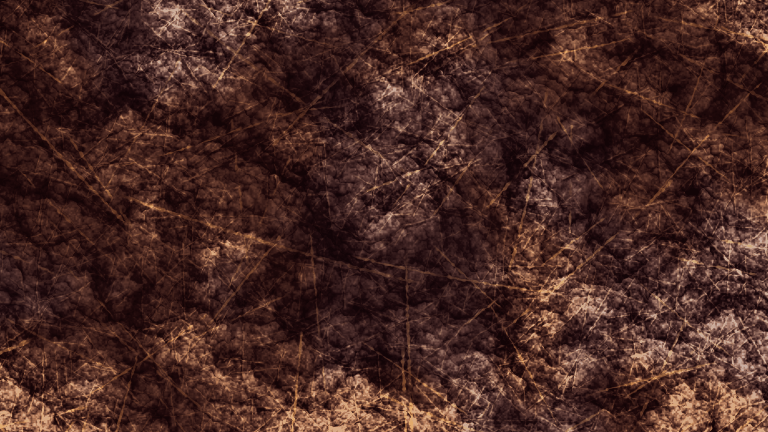
Write a WebGL 2 fragment shader that draws this texture.

```glsl
#version 300 es
precision highp float;

uniform vec2 u_resolution;
out vec4 fragColor;

// Tone ramp: exposure stops and their colours
const float STOPS[7] = float[7](-2.2, -1.2, -0.25, 0.44, 0.95, 1.44, 2.1);
const vec3 TONES[7] = vec3[7](
    vec3(0.07, 0.015, 0.025), vec3(0.12, 0.04, 0.05), vec3(0.25, 0.14, 0.13),
    vec3(0.38, 0.24, 0.21), vec3(0.53, 0.38, 0.32), vec3(0.67, 0.49, 0.40),
    vec3(0.80, 0.68, 0.60));
const vec3 WARM_TINT = vec3(1.07, 0.97, 0.83);
const vec3 COOL_TINT = vec3(0.99, 1.00, 1.05);
const vec3 GOLD_TINT = vec3(1.06, 1.00, 0.74);

const vec2 LIGHT = vec2(0.4, 0.917);
const float LIGHT_STEP = 0.004;
const float EXPOSURE = -0.02;
const float RELIEF = 0.85;
const float CAVITY_DEPTH = 5.2;
const float BANK_LIMIT = 0.2;
const float GRAIN = 2.7;

vec4 hash4(vec2 p) {
    vec4 q = fract(p.xyxy * vec4(0.1031, 0.1030, 0.0973, 0.1099));
    q += dot(q, q.wzxy + 33.33);
    return fract((q.xxyz + q.yzzw) * q.zywx);
}

float noise(vec2 p) {
    vec2 i = floor(p), f = fract(p);
    f = f * f * (3.0 - 2.0 * f);
    return mix(mix(hash4(i).x, hash4(i + vec2(1, 0)).x, f.x),
               mix(hash4(i + vec2(0, 1)).x, hash4(i + vec2(1, 1)).x, f.x), f.y);
}

float fbm(vec2 p) {
    float sum = 0.0, gain = 0.5;
    for (int i = 0; i < 5; i++) {
        sum += gain * noise(p);
        p = mat2(0.8, -0.6, 0.6, 0.8) * p * 2.03 + 7.3;
        gain *= 0.5;
    }
    return sum / 0.96875;
}

// Packed rounded lumps of uneven height
float domes(vec2 p) {
    vec2 cell = floor(p);
    float lowest = 4.0;
    for (int j = -1; j <= 1; j++)
    for (int i = -1; i <= 1; i++) {
        vec2 c = cell + vec2(i, j);
        vec4 h = hash4(c);
        vec2 d = p - c - h.xy;
        lowest = min(lowest, dot(d, d) + 0.4 * h.z);
    }
    return 1.0 - lowest;
}

// Lumps at three sizes: xyz hold coarse, medium and fine
vec3 lumps(vec2 p) {
    return vec3(domes(p * 7.0), domes(p * 18.0 + 31.0), domes(p * 46.0 + 67.0));
}

float height(vec3 l) {
    return dot(l, 0.5 / vec3(7.0, 18.0, 46.0));
}

// Beaded, slightly sagging threads, one per grid cell
float strands(vec2 p, float size, float width, float seed) {
    float aa = 0.75 / u_resolution.y;
    vec2 q = p / size + seed;
    vec2 cell = floor(q);
    float cover = 0.0;
    for (int j = -1; j <= 1; j++)
    for (int i = -1; i <= 1; i++) {
        vec2 c = cell + vec2(i, j);
        vec4 h = hash4(c + seed * 3.0);
        float angle = (h.z - 0.38) * 2.8;
        vec2 dir = vec2(cos(angle), sin(angle));
        vec2 d = q - c - h.xy;
        float along = dot(d, dir);
        float reach = 0.4 + 0.52 * h.w;
        float across = dot(d, vec2(-dir.y, dir.x)) - (h.x - 0.4) * 0.12 * (along * along - reach * reach);
        float run = along * size;
        float bead = noise(vec2(run * 140.0, h.x * 90.0));
        float w = width * (0.4 + 1.2 * bead);
        float line = 1.0 - smoothstep(w - aa, w + aa, abs(across) * size);
        line *= 1.0 - smoothstep(reach - 0.1, reach, abs(along));
        line *= smoothstep(0.1, 0.5, noise(vec2(run * 30.0, h.y * 90.0)));
        cover = max(cover, line * (0.4 + 0.35 * h.y + 0.35 * bead));
    }
    return cover;
}

vec3 ramp(float z) {
    vec3 colour = TONES[0];
    for (int i = 1; i < 7; i++)
        colour = mix(colour, TONES[i], clamp((z - STOPS[i - 1]) / (STOPS[i] - STOPS[i - 1]), 0.0, 1.0));
    return colour;
}

void main() {
    vec2 p = gl_FragCoord.xy / u_resolution.y;
    vec2 uv = gl_FragCoord.xy / u_resolution;

    // Ragged outlines
    vec2 rough = vec2(noise(p * 110.0), noise(p * 110.0 + 40.0)) - 0.5;
    vec2 sway = vec2(fbm(p * 7.0 + 11.0), fbm(p * 7.0 + 53.0)) - 0.5;
    vec2 q = p + sway * 0.1 + rough * 0.010;

    // Deep hollows and raised banks
    float bank = fbm(q * 2.8 + vec2(3.7, 9.1)) - 0.5;
    bank += 0.15 * (uv.x - 0.5) - 0.15 * (uv.y - 0.5);
    bank = BANK_LIMIT * tanh(bank / BANK_LIMIT);
    float lit = smoothstep(-0.16, 0.10, bank);

    // Lump relief and crevices
    vec3 l = lumps(q);
    float slope = (height(l) - height(lumps(q + LIGHT * LIGHT_STEP))) / LIGHT_STEP;
    float z = EXPOSURE + CAVITY_DEPTH * bank + RELIEF * slope * (0.55 + 0.5 * lit);
    z += dot(l - 0.62, vec3(1.2, 1.2, 1.0));

    // Crystalline grain
    float grain = 0.5 * noise(p * 125.0) + 0.5 * noise(p * 260.0 + 19.0) - 0.5;
    z += GRAIN * grain * (0.45 + 0.7 * lit);

    // Matted fine fibres over their own shadows
    vec2 s = p + rough * 0.003;
    float fibres = 0.0, gaps = 0.0;
    for (int i = 0; i < 7; i++) {
        float k = float(i), size = 0.17 - 0.018 * k, seed = 5.37 + 13.71 * k;
        fibres = max(fibres, strands(s, size, 0.0014, seed));
        if (i < 4) gaps = max(gaps, strands(s + LIGHT * 0.007, size, 0.002, seed));
    }
    z += fibres * (0.6 + 0.7 * lit) - 0.5 * gaps * (1.0 - fibres);

    // Long threads with soft shadows
    float threads = max(strands(s, 0.46, 0.0030, 2.3), strands(s, 0.33, 0.0024, 41.6));
    threads = max(threads, strands(s, 0.24, 0.0020, 77.2));
    float shade = strands(s + LIGHT * 0.014, 0.46, 0.005, 2.3);
    z -= 0.5 * shade * (1.0 - threads);
    z = mix(z, max(z, 0.0) + 1.2, threads * (0.6 + 0.35 * lit));

    // Warm and cool patches, golden threads
    float warmth = smoothstep(0.40, 0.62, fbm(p * 3.2 + 71.0) + 0.12 * (0.5 - uv.x));
    vec3 colour = ramp(z) * mix(COOL_TINT, WARM_TINT, warmth * 0.8);
    colour *= mix(vec3(1.0), GOLD_TINT, max(threads * 0.8, fibres * 0.3));
    fragColor = vec4(clamp(colour, 0.0, 1.0), 1.0);
}
```
